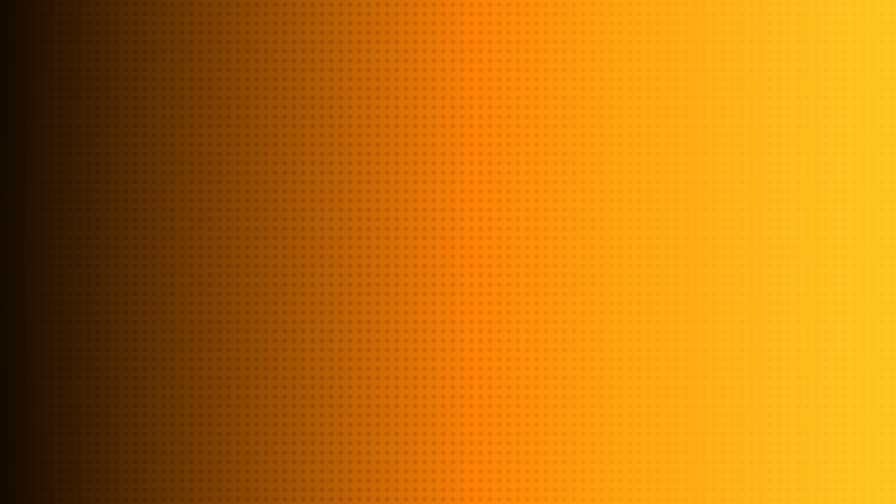
Give the GLSL for this background, as a Shadertoy shader.

```glsl
// Horizontal ember-to-gold gradient under a fine grid of soft dark dots.

const vec3 EMBER  = vec3(0.075, 0.036, 0.004);
const vec3 ORANGE = vec3(0.995, 0.505, 0.015);
const vec3 AMBER  = vec3(1.000, 0.635, 0.050);
const vec3 GOLD   = vec3(1.000, 0.765, 0.125);

const float ORANGE_X = 0.53;    // gradient stops, as shares of the width
const float AMBER_X  = 0.69;
const float GOLD_X   = 0.96;

const float DOT_COLUMNS  = 96.0;
const float DOT_RADIUS   = 0.24; // in grid cells
const float DOT_SOFTNESS = 0.16;
const float DOT_LEFT     = 0.15; // darkening at the two sides
const float DOT_RIGHT    = 0.025;
const float BEND         = 0.006;

// Share of the way from a to b, clamped
float ramp(float a, float b, float x) {
    return clamp((x - a) / (b - a), 0.0, 1.0);
}

vec3 gradient(float x) {
    vec3 color = mix(EMBER, ORANGE, ramp(0.0, ORANGE_X, x));
    color = mix(color, AMBER, ramp(ORANGE_X, AMBER_X, x));
    return mix(color, GOLD, ramp(AMBER_X, GOLD_X, x));
}

// Coverage of a repeated round dot; pixelSize is in grid cells
float dotGrid(vec2 p, float pixelSize) {
    float d = length(fract(p) - 0.5) - DOT_RADIUS;
    float soft = max(DOT_SOFTNESS, 0.5 * pixelSize);
    return 1.0 - smoothstep(-soft, soft, d);
}

void mainImage(out vec4 fragColor, in vec2 fragCoord) {
    vec2 uv = fragCoord / iResolution.xy;

    // Base colour, its bands bowed gently to the left at mid height
    float bow = BEND * (1.0 - 2.0 * abs(uv.y - 0.5));
    vec3 color = gradient(uv.x + bow);

    // Dots fade out towards the bright side
    float cellsPerPixel = DOT_COLUMNS / iResolution.x;
    float dots = dotGrid(fragCoord * cellsPerPixel, cellsPerPixel);
    float strength = mix(DOT_LEFT, DOT_RIGHT, smoothstep(0.35, 0.8, uv.x));
    color *= 1.0 - strength * dots;

    fragColor = vec4(color, 1.0);
}
```
